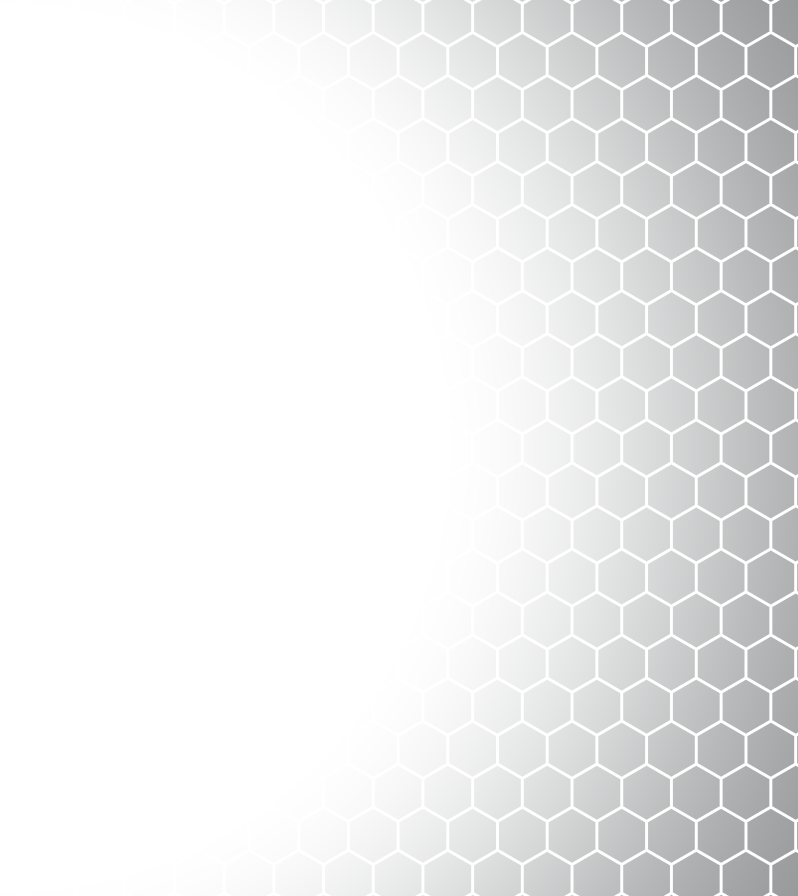
Give the GLSL for this background, as a Shadertoy shader.

```glsl
// A honeycomb of grey cells with thin white seams, fading to white on the left.
// A radial gradient shades the cells; the seams come from the distance
// to the nearest cell border. Lengths are in units of the canvas height.

const vec3  WHITE       = vec3(1.0);
const vec3  DARK_GREY   = vec3(0.565, 0.575, 0.578);
const vec2  GLOW_CENTRE = vec2(0.0065, 0.5);
const float GLOW_INNER  = 0.471;   // radius where the shade begins
const float GLOW_OUTER  = 1.12;    // radius of the full shade
const vec2  GRID_ORIGIN = vec2(0.8603, 0.9319);  // centre of one cell
const float CELL_WIDTH  = 0.05547;
const float SEAM_HALF   = 0.00165;
const float SQRT3       = 1.7320508;

// Offset from the nearest cell centre, for pointy-top cells of width 1
vec2 hexOffset(vec2 p) {
    vec2 period = vec2(1.0, SQRT3);
    vec2 a = mod(p + 0.5 * period, period) - 0.5 * period;
    vec2 b = mod(p, period) - 0.5 * period;
    return dot(a, a) < dot(b, b) ? a : b;
}

// Distance to the border of the cell that holds p
float hexBorder(vec2 p) {
    vec2 q = abs(hexOffset(p));
    return 0.5 - max(q.x, dot(q, vec2(0.5, 0.5 * SQRT3)));
}

void mainImage(out vec4 fragColor, in vec2 fragCoord) {
    vec2 p = fragCoord / iResolution.y;
    float pixel = 1.0 / iResolution.y;

    // Radial shade, dark towards the right corners
    float shade = smoothstep(GLOW_INNER, GLOW_OUTER, distance(p, GLOW_CENTRE));
    vec3 cellColor = mix(WHITE, DARK_GREY, shade);

    // White seams, smoothed over one pixel
    float border = CELL_WIDTH * hexBorder((p - GRID_ORIGIN) / CELL_WIDTH);
    float inside = clamp((border - SEAM_HALF) / pixel + 0.5, 0.0, 1.0);

    fragColor = vec4(mix(WHITE, cellColor, inside), 1.0);
}
```
